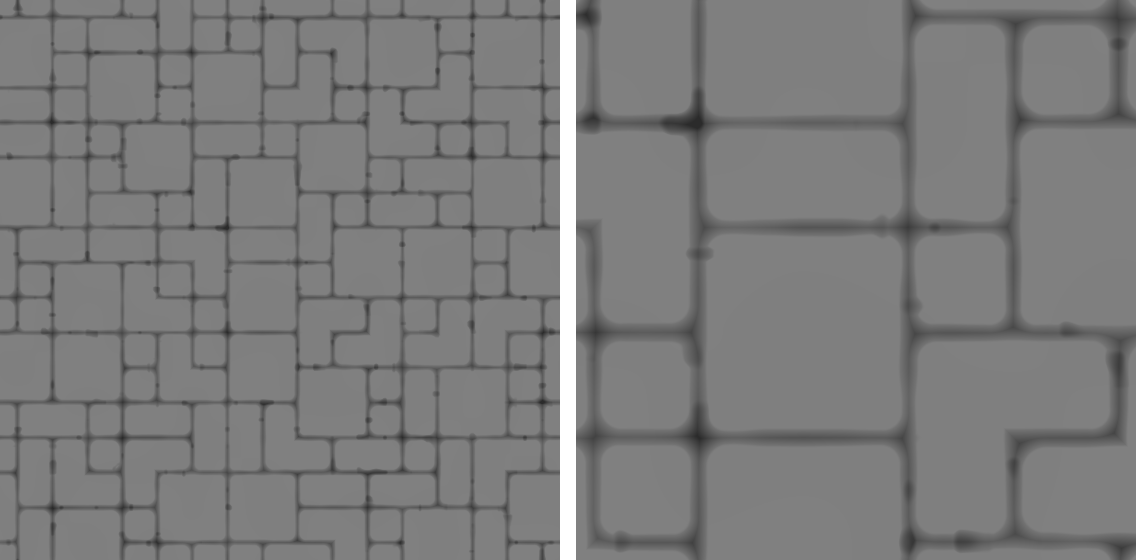
Left: the whole. Right: its middle third, enlarged.
A WebGL 1 fragment shader for this texture map:

```glsl
precision highp float;
// Worn grey paving: squares, dominoes, L-shapes and single stones on a 16 x 16 grid that wraps.
// Squares are jittered in coarse blocks, free cells pair up by hashed links, some singles join a
// pair; rounded distances around the nearest grid vertex then shade the dark joints.

uniform vec2 u_resolution;

const float CELLS = 16.0;
const float BLOCKS = 5.0;
const float JOINT = 0.078;         // half joint width, in cells
const float ROUNDING = 0.18;       // mean corner radius, in cells
const float FACE_GREY = 0.5;
const float JOINT_GREY = 0.465;
const float JOINT_DEPTH = 1.35;    // darkening per unit of distance

float hash(vec2 p, float seed) {
  vec3 q = fract((p.xyx + seed * vec3(7.31, 3.17, 7.31) + 11.7) * vec3(0.1031, 0.1030, 0.0973));
  q += dot(q, q.yzx + 33.33);
  return fract((q.x + q.y) * q.z);
}

float noise(vec2 p, float period, float seed) {
  vec2 i = floor(p), f = fract(p);
  f = f * f * (3.0 - 2.0 * f);
  vec2 a = mod(i, period), b = mod(i + 1.0, period);
  return mix(mix(hash(a, seed), hash(vec2(b.x, a.y), seed), f.x),
             mix(hash(vec2(a.x, b.y), seed), hash(b, seed), f.x), f.y);
}

vec2 wrap(vec2 c) { return mod(c, CELLS); }
float cellIndex(vec2 c) { return c.x + CELLS * c.y; }
vec2 blockStart(vec2 k) { return ceil(k * CELLS / BLOCKS - 0.01); }

vec2 direction(int i) {
  if (i == 0) return vec2(1.0, 0.0);
  if (i == 1) return vec2(0.0, 1.0);
  if (i == 2) return vec2(-1.0, 0.0);
  return vec2(0.0, -1.0);
}

// Lower left cell of the 2 x 2 square covering c, or -1 when c is free.
vec2 squareAnchor(vec2 c) {
  float row = floor(c.y * BLOCKS / CELLS);
  float shift = floor(CELLS * hash(vec2(row, 3.0), 1.0));
  vec2 s = vec2(mod(c.x + shift, CELLS), c.y);
  vec2 k = floor(s * BLOCKS / CELLS);
  vec2 low = blockStart(k), room = blockStart(k + 1.0) - low - 1.0;
  vec2 anchor = low + floor(vec2(hash(k, 2.0), hash(k, 5.0)) * room);
  vec2 r = s - anchor;
  bool covered = min(r.x, r.y) > -0.5 && max(r.x, r.y) < 1.5;
  return covered ? vec2(mod(anchor.x - shift, CELLS), anchor.y) : vec2(-1.0);
}

// Direction of the strongest link from c to a free neighbour.
vec2 favourite(vec2 c) {
  vec2 best = vec2(0.0);
  float top = 0.0;
  for (int i = 0; i < 4; i++) {
    vec2 d = direction(i);
    float link = hash(wrap(c + min(d, 0.0)), 8.0 + 3.0 * abs(d.x));
    if (link > top && squareAnchor(wrap(c + d)).x < 0.0) {
      top = link;
      best = d;
    }
  }
  return best;
}

// Direction to the partner in a domino, or zero.
vec2 mate(vec2 c) {
  if (squareAnchor(c).x >= 0.0) return vec2(0.0);
  vec2 d = favourite(c);
  vec2 back = favourite(wrap(c + d));
  return dot(d, back) < -0.5 ? d : vec2(0.0);
}

// Index of the stone that owns a cell.
float stone(vec2 c) {
  vec2 anchor = squareAnchor(c);
  if (anchor.x >= 0.0) return cellIndex(anchor);
  vec2 m = mate(c);
  if (dot(m, m) > 0.5) return cellIndex(wrap(c + min(m, 0.0)));
  for (int i = 0; i < 4; i++) {
    vec2 d = direction(i);
    vec2 n = wrap(c + d);
    m = mate(n);
    if (dot(m, m) > 0.5 && abs(dot(m, d)) < 0.5) {
      float end = min(m.x, m.y) < -0.5 ? 1.0 : 0.0;
      float side = d.x + d.y > 0.0 ? 0.0 : 2.0;
      vec2 head = wrap(n + min(m, 0.0));
      if (abs(floor(4.0 * hash(head, 21.0)) - end - side) < 0.5) return cellIndex(head);
    }
  }
  return cellIndex(c);
}

// Distance to one stone's quadrant; r points from the vertex into it.
float quadrant(vec2 r, float own, float besideX, float besideY, float diagonal) {
  float vary = hash(vec2(own, 4.0), 31.0) - 0.5;
  vec2 e = JOINT + 0.025 * vary - r;
  bool joinX = own == besideX, joinY = own == besideY;
  if (joinX && joinY) return own == diagonal ? -1.0 : min(e.x, e.y);
  if (joinX) return e.y;
  if (joinY) return e.x;
  float radius = ROUNDING + 0.09 * vary;
  e += radius;
  return length(max(e, 0.0)) + min(max(e.x, e.y), 0.0) - radius;
}

void main() {
  vec2 g = gl_FragCoord.xy / u_resolution * CELLS + 0.5;
  vec2 v = floor(g + 0.5), p = g - v;
  float sw = stone(wrap(v - 1.0)), se = stone(wrap(v - vec2(0.0, 1.0)));
  float nw = stone(wrap(v - vec2(1.0, 0.0))), ne = stone(wrap(v));
  float d = min(min(quadrant(-p, sw, se, nw, ne), quadrant(vec2(p.x, -p.y), se, sw, ne, nw)),
                min(quadrant(vec2(-p.x, p.y), nw, ne, sw, se), quadrant(p, ne, nw, se, sw)));

  // Uneven and chipped edges
  d += 0.03 * (noise(g * 3.0, CELLS * 3.0, 41.0) - 0.5);
  d += 0.07 * smoothstep(0.76, 0.96, noise(g * 4.0, CELLS * 4.0, 43.0));

  // Flat faces, joints that darken with distance
  float smudge = noise(g * 2.0, CELLS * 2.0, 47.0);
  float face = FACE_GREY + 0.008 * (noise(g, CELLS, 53.0) - 0.5);
  float joint = JOINT_GREY - JOINT_DEPTH * max(d, 0.0) * (0.8 + 0.4 * smudge);
  float soft = 0.01 + 0.5 * CELLS / min(u_resolution.x, u_resolution.y);
  float grey = mix(face, max(joint, 0.17), smoothstep(-soft, soft, d));
  gl_FragColor = vec4(vec3(grey), 1.0);
}
```
